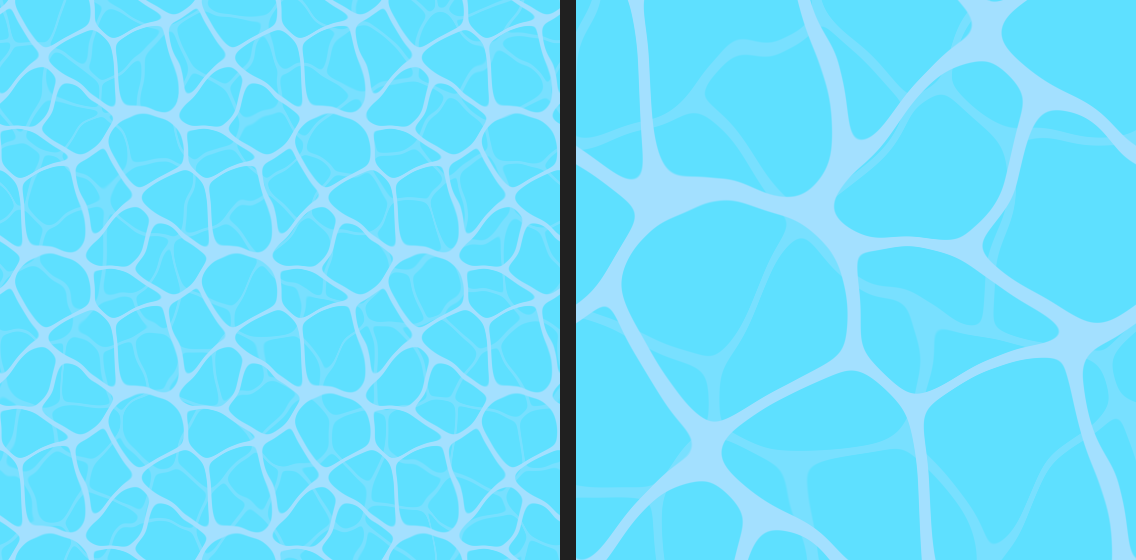
Left, the full canvas; right, a detail of the centre.
Reproduce this texture procedurally as a Shadertoy shader.

```glsl
// Pool water: a pale net of light lines above a second, fainter net.
// Each net is a warped Voronoi diagram whose cell borders are joined with a
// smooth minimum, so that junctions swell. All lattices wrap at the canvas.

const vec3 WATER = vec3(0.37, 0.88, 1.00);
const vec3 FAINT_LINE = vec3(0.47, 0.88, 1.00);
const vec3 BRIGHT_LINE = vec3(0.64, 0.88, 1.00);

const vec2 GRID = vec2(12.0, 8.0);     // cells across the canvas
const float JITTER = 0.80;             // scatter of the cell centres
const float BROAD_WARP = 0.030;        // slow bending of the lines
const float FINE_WARP = 0.020;         // quick bending of the lines
const float BRIGHT_HALF_WIDTH = 0.0036;
const float FAINT_HALF_WIDTH = 0.0029;
const float BRIGHT_ROUNDING = 0.0060;  // swelling of the junctions
const float FAINT_ROUNDING = 0.0042;

// A net repeats after "period" cells; each repeat upwards shifts by "stagger".
struct Net {
    vec2 period;
    float stagger;
    uint seed;
};

const Net BRIGHT_NET = Net(vec2(4.0, 2.0), 2.0, 5u);
const Net FAINT_NET = Net(GRID, 0.0, 23u);

// Integer hash giving two values from 0 to 1
vec2 hash2(vec2 cell, uint seed) {
    uvec3 v = uvec3(uvec2(cell), seed) * 1664525u + 1013904223u;
    v.x += v.y * v.z;
    v.y += v.z * v.x;
    v.z += v.x * v.y;
    v ^= v >> 16u;
    v.x += v.y * v.z;
    v.y += v.z * v.x;
    return vec2(v.xy >> 16u) / 65535.0;
}

// Index of a cell within one repeat of the net
vec2 wrapCell(vec2 cell, Net net, float scale) {
    vec2 period = net.period * scale;
    cell.x -= floor(cell.y / period.y) * net.stagger * scale;
    return mod(cell, period);
}

// Wrapping value noise with two channels, from -0.5 to 0.5
vec2 noise2(vec2 p, Net net, float scale) {
    vec2 q = p * GRID * scale;
    vec2 cell = floor(q);
    vec2 f = q - cell;
    f = f * f * f * (f * (f * 6.0 - 15.0) + 10.0);
    uint seed = net.seed + uint(scale) * 101u;
    vec2 a = hash2(wrapCell(cell, net, scale), seed);
    vec2 b = hash2(wrapCell(cell + vec2(1, 0), net, scale), seed);
    vec2 c = hash2(wrapCell(cell + vec2(0, 1), net, scale), seed);
    vec2 d = hash2(wrapCell(cell + vec2(1, 1), net, scale), seed);
    return mix(mix(a, b, f.x), mix(c, d, f.x), f.y) - 0.5;
}

// Centre of a cell; one per repeat is moved far off to leave a large cell
vec2 cellCentre(vec2 cell, Net net) {
    vec2 id = wrapCell(cell, net, 1.0);
    if (id.x + id.y < 0.5) return vec2(9.0);
    vec2 offset = 0.5 + JITTER * (hash2(id, net.seed) - 0.5);
    offset.y += 0.5 * mod(cell.x, 2.0);
    return (cell + offset) / GRID;
}

// Rounded distance to the nearest cell border
float borderDistance(vec2 p, Net net, float rounding) {
    p += BROAD_WARP * noise2(p, net, 1.0) + FINE_WARP * noise2(p, net, 2.0);
    vec2 home = floor(p * GRID - vec2(0.0, 0.25));

    vec2 nearest = vec2(9.0);
    for (int y = -2; y <= 2; y++)
    for (int x = -2; x <= 2; x++) {
        vec2 toCentre = cellCentre(home + vec2(x, y), net) - p;
        if (dot(toCentre, toCentre) < dot(nearest, nearest)) nearest = toCentre;
    }

    float sum = 1e-20;
    for (int y = -2; y <= 2; y++)
    for (int x = -2; x <= 2; x++) {
        vec2 toCentre = cellCentre(home + vec2(x, y), net) - p;
        vec2 apart = toCentre - nearest;
        if (dot(apart, apart) > 1e-8) {
            float border = dot(0.5 * (toCentre + nearest), normalize(apart));
            sum += exp(-border / rounding);
        }
    }
    return -rounding * log(sum);
}

// Coverage of the lines of a net
float netLines(vec2 p, Net net, float halfWidth, float rounding) {
    float soft = 0.7 / min(iResolution.x, iResolution.y);
    float d = borderDistance(p, net, rounding) - halfWidth;
    return 1.0 - smoothstep(-soft, soft, d);
}

void mainImage(out vec4 fragColor, in vec2 fragCoord) {
    vec2 p = fragCoord / iResolution.xy;
    float faint = netLines(p, FAINT_NET, FAINT_HALF_WIDTH, FAINT_ROUNDING);
    float bright = netLines(p, BRIGHT_NET, BRIGHT_HALF_WIDTH, BRIGHT_ROUNDING);
    vec3 color = mix(WATER, FAINT_LINE, faint);
    color = mix(color, BRIGHT_LINE, bright);
    fragColor = vec4(color, 1.0);
}
```
